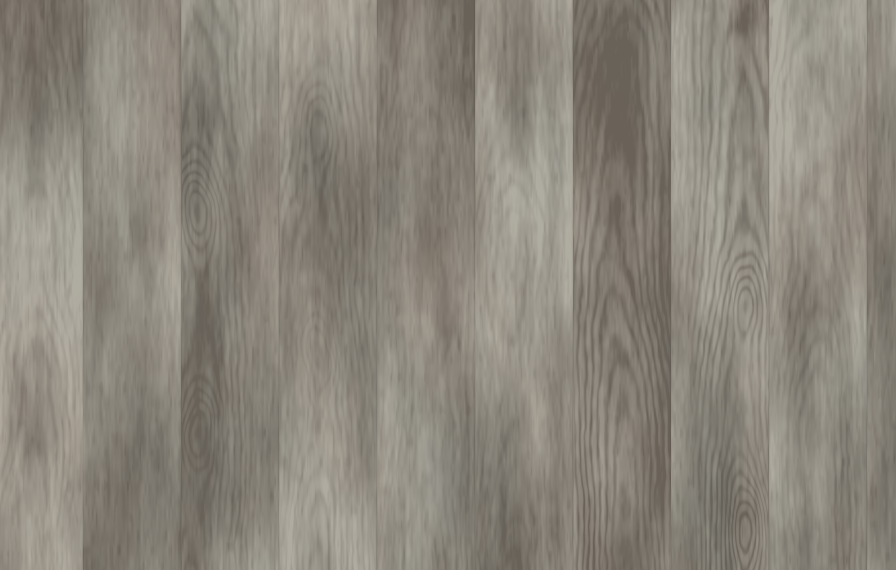
Write a Shadertoy shader that draws this texture.

```glsl
// Weathered grey oak boards standing side by side, about nine across.
// Rings are contours of a warped trunk distance with oval knots; stretched
// noise adds fibres, pores and the cloudy light and dark stain of each board.

float hash(vec2 p) {
    vec3 q = fract(p.xyx * 0.1031);
    q += dot(q, q.yzx + 33.33);
    return fract((q.x + q.y) * q.z);
}

float noise(vec2 p) {
    vec2 i = floor(p), f = fract(p);
    f = f * f * (3.0 - 2.0 * f);
    return mix(mix(hash(i), hash(i + vec2(1, 0)), f.x),
               mix(hash(i + vec2(0, 1)), hash(i + vec2(1, 1)), f.x), f.y);
}

float fbm(vec2 p) {
    float sum = 0.0, gain = 0.5;
    for (int i = 0; i < 4; i++) {
        sum += gain * noise(p);
        p = p * 2.03 + 7.1;
        gain *= 0.5;
    }
    return sum / 0.9375;
}

// Stain of each board at its bottom, middle and top
const vec3 boardTone[10] = vec3[10](
    vec3(0.1, 0.5, -0.5), vec3(-0.5, 0.4, -0.2), vec3(0.0, -0.2, 0.2),
    vec3(0.3, -0.3, 0.5), vec3(0.1, 0.1, -0.6), vec3(-0.4, 0.2, 0.4),
    vec3(0.0, -0.4, -0.7), vec3(-0.1, 0.0, 0.0), vec3(0.1, 0.0, 0.5),
    vec3(-0.1, -0.3, 0.5));

// Ring contrast, knot strength, heart position across, lowest knot height
const vec4 boardFigure[10] = vec4[10](
    vec4(0.4, 0.0, 0.45, 1.0), vec4(0.1, 0.0, 0.6, 1.0),
    vec4(0.6, 1.0, 0.16, 1.4), vec4(0.5, 0.8, 0.4, 2.2),
    vec4(0.3, 0.0, 0.5, 1.0), vec4(0.3, 0.0, 0.4, 1.0),
    vec4(1.0, 0.0, 0.47, 1.0), vec4(0.9, 0.8, 0.76, 0.45),
    vec4(0.4, 0.0, 0.45, 1.0), vec4(0.15, 0.0, 0.5, 1.0));

// Growth rings: the phase, counted in rings
float ringPhase(vec2 p, float id, vec4 figure) {
    float seed = id * 17.3;
    float bend = 0.16 * (noise(vec2(seed, p.y * 0.7)) - 0.5);
    float depth = 0.03 + 0.085 * p.y + 0.22 * noise(vec2(seed + 4.0, p.y * 0.6));
    float radius = length(vec2(1.15 * (p.x - figure.z - bend), depth));
    for (float i = 0.0; i < 2.0; i++) {
        vec2 q = (p - figure.zw - vec2(0.0, 2.3 * i)) * vec2(5.5, 2.4);
        q.x += 0.5 * (noise(vec2(p.y * 3.0, seed + i)) - 0.5);
        radius -= 0.26 * figure.y * exp(-dot(q, q));
    }
    radius += 0.1 * (fbm(vec2(p.x * 4.0 + seed, p.y * 1.4)) - 0.5);
    return radius * 16.0;
}

void mainImage(out vec4 fragColor, in vec2 fragCoord) {
    // Board layout
    vec2 p = fragCoord / iResolution.x * 9.143;
    p.x += 0.155;
    float id = floor(p.x);
    int board = clamp(int(id), 0, 9);
    float pixel = 9.143 / iResolution.x;
    float height = fragCoord.y / iResolution.y;
    vec2 local = vec2(p.x - id, p.y);
    vec2 grain = local + vec2(id * 13.7, id * 5.3);
    vec4 figure = boardFigure[board];
    float fromHeart = abs(local.x - figure.z);

    // Cloudy stain
    vec3 stain = boardTone[board];
    float tone = mix(stain.x, stain.y, smoothstep(0.0, 0.5, height));
    tone = 0.95 * mix(tone, stain.z, smoothstep(0.5, 1.0, height));
    tone += 2.0 * (fbm(grain * vec2(1.9, 0.6)) - 0.5);
    tone += 0.8 * (fbm(grain * vec2(6.0, 0.4) + 31.0) - 0.5);
    tone -= figure.y * (0.6 * exp(-12.0 * fromHeart * fromHeart) - 0.25);

    // Rings: thin dark late wood, broken up by fibre
    float phase = ringPhase(local, id, figure);
    float wave = 0.5 + 0.5 * cos(6.2832 * phase);
    float clean = 1.0 - smoothstep(0.35, 0.8, fwidth(phase));
    float patchy = smoothstep(0.25, 0.65, fbm(grain * vec2(2.5, 0.7) + 57.0));
    float spread = mix(1.0, 0.35, smoothstep(0.35, 0.65, fromHeart));
    float ring = wave * wave - 0.375;
    tone -= 0.75 * figure.x * ring * clean * spread * mix(0.4, 1.0, patchy);

    // Fibres and short pores
    tone += 0.34 * (noise(grain * vec2(26.0, 1.6)) - 0.5);
    tone += 0.34 * (noise(grain * vec2(50.0, 8.0) + 9.0) - 0.5);
    tone -= 0.2 * smoothstep(0.72, 0.95, noise(grain * vec2(38.0, 6.0) + 71.0));

    // Grey light wood, brown dark wood, slight drift in hue
    vec3 color = mix(vec3(0.41, 0.385, 0.35), vec3(0.69, 0.672, 0.628),
                     clamp(0.49 + 0.5 * tone, 0.0, 1.0));
    float hue = fbm(grain * vec2(1.3, 0.5) + 83.0) - 0.5;
    color += hue * vec3(0.03, -0.01, -0.015);

    // Fine joint between boards
    float edge = min(local.x, 1.0 - local.x);
    float joint = 1.0 - smoothstep(0.0, 0.008 + pixel, edge);
    color *= 1.0 - 0.07 * joint;

    fragColor = vec4(color, 1.0);
}
```
